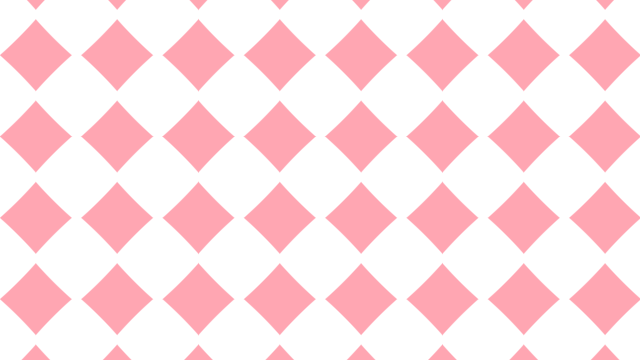
This pattern is drawn by a Shadertoy shader. Its source:

```glsl
// Square grid of pink diamonds with slightly hollow sides on white.
// Each cell is folded into one quadrant, where a single side is a shallow
// parabola bowed inward; its distance is smoothed into a coverage mask.

const vec3 GROUND_COLOR = vec3(1.0);
const vec3 DIAMOND_COLOR = vec3(1.0, 0.65, 0.70);

// Lengths are in canvas heights.
const float PITCH = 0.2259;                      // spacing of the diamonds
const vec2 FIRST_CENTER = vec2(0.0995, 0.1690);  // center of the lower left one
const float RADIUS = 0.0998;                     // center to tip
const float BOW = 0.0022;                        // inward sag of each side
const float EDGE_PIXELS = 0.8;                   // half width of the soft edge

// Approximate signed distance to a diamond with sides bowed inward.
float hollowDiamond(vec2 p, float radius, float bow) {
    p = abs(p);
    float halfSide = radius * inversesqrt(2.0);
    float outward = (p.x + p.y) * inversesqrt(2.0);
    float along = (p.x - p.y) * inversesqrt(2.0) / halfSide;
    float sag = bow * max(1.0 - along * along, 0.0);
    return outward - halfSide + sag;
}

void mainImage(out vec4 fragColor, in vec2 fragCoord) {
    vec2 uv = fragCoord / iResolution.y;

    // Repeat, with each cell centered on its diamond
    vec2 cell = (fract((uv - FIRST_CENTER) / PITCH + 0.5) - 0.5) * PITCH;

    // Smooth the edge and color it
    float dist = hollowDiamond(cell, RADIUS, BOW);
    float edge = EDGE_PIXELS / iResolution.y;
    float coverage = 1.0 - smoothstep(-edge, edge, dist);
    fragColor = vec4(mix(GROUND_COLOR, DIAMOND_COLOR, coverage), 1.0);
}
```
